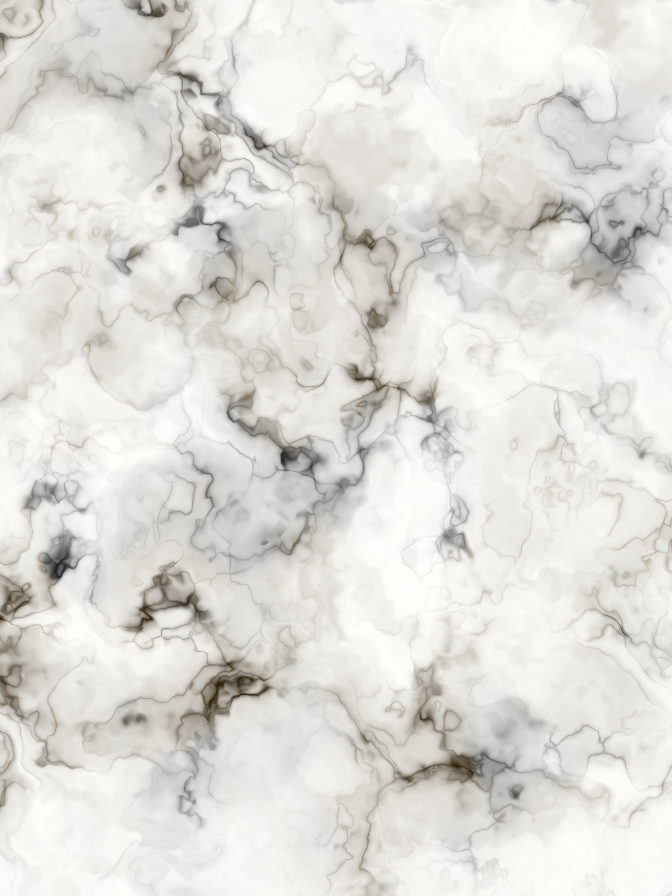
Write a Shadertoy shader that draws this texture.

```glsl
// White marble with crinkled grey and taupe veins, dark knots and soft haze.

const vec3 POLISHED_WHITE = vec3(0.998, 0.996, 0.985);
const vec3 WARM_ABSORPTION = vec3(0.94, 1.0, 1.09);
const vec3 COOL_ABSORPTION = vec3(1.02, 1.01, 0.99);
const mat2 TURN = mat2(0.8, 0.6, -0.6, 0.8);

vec2 hash2(vec2 cell, float seed) {
    vec3 q = fract((cell.xyx + seed * 17.3) * vec3(0.1031, 0.1030, 0.0973));
    q += dot(q, q.yzx + 33.33);
    return fract((q.xx + q.yz) * q.zy);
}

// Cellular noise: x is the gap to the nearest cell border, y a smooth blend of cell values.
vec2 cellular(vec2 p, float seed) {
    vec2 cell = floor(p), local = fract(p);
    float nearest = 9.0, second = 9.0, total = 0.0, weights = 0.0;
    for (int j = -1; j <= 1; j++) {
        for (int i = -1; i <= 1; i++) {
            vec2 offset = vec2(i, j);
            vec2 h = hash2(cell + offset, seed);
            float d = length(offset + h - local);
            second = min(second, max(nearest, d));
            nearest = min(nearest, d);
            float w = exp(-8.0 * d * d);
            total += w * fract(h.x * 37.0 + h.y * 91.0);
            weights += w;
        }
    }
    return vec2(second - nearest, total / weights);
}

// Layered cellular blend, centred on zero; a higher gain is rougher.
float cloud(vec2 p, int octaves, float gain, float seed) {
    float sum = 0.0, amplitude = 0.5;
    for (int i = 0; i < octaves; i++) {
        sum += amplitude * (2.0 * cellular(p, seed).y - 1.0);
        p = TURN * p * 2.0 + 3.7;
        amplitude *= gain;
    }
    return sum;
}

// Gap to the nearest vein, in canvas units.
float veinGap(vec2 p, float scale, float seed) {
    return cellular(p * scale, seed).x / scale;
}

// Thin dark core inside a wide soft stain.
float veinInk(float gap, float core, float stain) {
    return core * exp(-gap / 0.005) + stain * exp(-gap / 0.022);
}

// Fine brushed grain running down to the right.
float brushedGrain(vec2 p, float seed) {
    vec2 q = vec2(p.x - p.y, p.x + p.y) * 0.707;
    return cloud(q * vec2(8.0, 40.0), 3, 0.6, seed);
}

void mainImage(out vec4 fragColor, in vec2 fragCoord) {
    vec2 p = fragCoord / iResolution.y;

    // Crinkle the space the veins run through
    vec2 crinkle = vec2(cloud(p * 5.0, 5, 0.58, 1.0), cloud(p * 5.0, 5, 0.58, 2.0));
    vec2 bent = p + 0.16 * crinkle;

    // Regions: where veins gather, where they fade, and cloudy haze
    float gathering = cloud(p * 5.0 + 2.0, 3, 0.5, 13.0);
    float zone = smoothstep(-0.25, 0.32, gathering);
    float fleck = smoothstep(-0.3, 0.4, cloud(p * 12.0, 3, 0.5, 4.0));
    float mist = cloud(bent * 6.0, 5, 0.55, 5.0);
    float haze = smoothstep(-0.25, 0.6, 0.55 * gathering + 0.75 * mist);

    // Two sizes of vein, with knots where they meet
    float mainGap = veinGap(bent, 5.5, 6.0);
    float fineGap = veinGap(bent + 0.03 * crinkle.yx, 12.0, 7.0);
    float mainStrength = mix(0.15, 1.0, zone) * mix(0.3, 1.0, fleck);
    float fineStrength = zone * mix(0.2, 1.0, fleck);
    float knot = exp(-mainGap / 0.022 - fineGap / 0.018) * zone * fleck * fleck;

    float ink = 0.014 + 0.2 * haze * mix(0.4, 1.0, exp(-mainGap / 0.06));
    ink += 0.03 * brushedGrain(p + 0.1 * crinkle, 8.0);
    ink += mainStrength * veinInk(mainGap, 0.42, 0.14);
    ink += fineStrength * veinInk(fineGap, 0.26, 0.07);
    ink += 0.95 * knot;
    float darkness = 1.0 - exp(-1.15 * max(ink, 0.0));

    // Warm and cool minerals
    float warmth = smoothstep(-0.35, 0.2, cloud(p * 8.0, 3, 0.5, 9.0));
    vec3 absorption = mix(COOL_ABSORPTION, WARM_ABSORPTION, warmth);
    fragColor = vec4(clamp(POLISHED_WHITE - darkness * absorption, 0.0, 1.0), 1.0);
}
```
